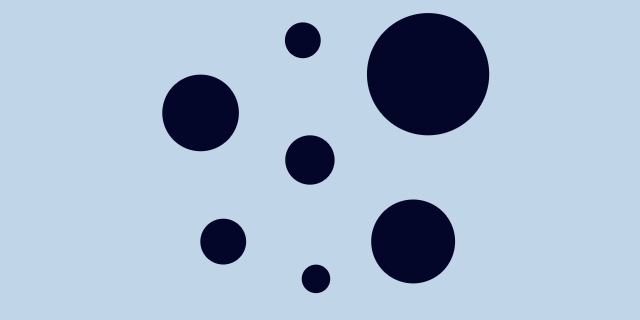
Give the GLSL for this background, as a Shadertoy shader.

```glsl
// Seven flat dark discs on pale blue: a central one and an uneven ring of six around it.
#define PAPER vec3(0.755, 0.836, 0.910)
#define INK vec3(0.013, 0.025, 0.158)
#define HUB vec2(-0.0315, 0.0)   // ring centre, from the canvas centre
#define HUB_RADIUS 0.0771
#define RING_COUNT 6
#define RING_RADIUS 0.372
#define RING_TURN 0.5934         // direction of the first disc
#define BULGE 0.0995             // outward push of the ring
#define BULGE_ANGLE 0.227
#define DISC_RADIUS 0.1023       // mean size in the ring

const float TAU = 6.2831853;

float discDistance(vec2 p, vec2 centre, float radius) {
    return length(p - centre) - radius;
}

// Even steps around the ring, loosened by three harmonics
float discAngle(float t) {
    return RING_TURN + t + 0.115 * cos(t - 2.397)
         + 0.106 * cos(2.0 * t - 0.384) + 0.021 * cos(3.0 * t);
}

// Sizes swing between large and small around the ring
float discRadius(float t) {
    return DISC_RADIUS + 0.0436 * cos(t)
         + 0.0522 * cos(2.0 * t + 0.982) + 0.0161 * cos(3.0 * t);
}

// The ring bulges outward on one side only
float ringRadius(float angle) {
    float facing = max(cos(angle - BULGE_ANGLE), 0.0);
    return RING_RADIUS + BULGE * facing * facing;
}

float sceneDistance(vec2 p) {
    float d = discDistance(p, HUB, HUB_RADIUS);
    for (int i = 0; i < RING_COUNT; i++) {
        float t = TAU * float(i) / float(RING_COUNT);
        float angle = discAngle(t);
        vec2 centre = HUB + ringRadius(angle) * vec2(cos(angle), sin(angle));
        d = min(d, discDistance(p, centre, discRadius(t)));
    }
    return d;
}

void mainImage(out vec4 fragColor, in vec2 fragCoord) {
    // Canvas height is one unit
    vec2 p = (fragCoord - 0.5 * iResolution.xy) / iResolution.y;

    // Edge softened over one pixel
    float coverage = clamp(0.5 - sceneDistance(p) * iResolution.y, 0.0, 1.0);
    fragColor = vec4(mix(PAPER, INK, coverage), 1.0);
}
```
